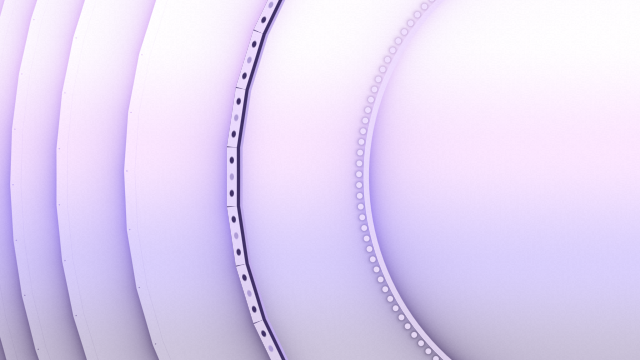
This background is drawn by a Shadertoy shader. Its source:

```glsl
// Nested pale lilac shells with a perforated segmented hoop and a beaded inner ring.

// Each shell: left edge x, apothem, facet angle, facet phase (outermost first)
const int SHELL_COUNT = 6;
const vec4 SHELLS[SHELL_COUNT] = vec4[SHELL_COUNT](
    vec4(-0.056, 1.780, 0.090, 0.000),
    vec4( 0.030, 1.674, 0.0927, 0.033),
    vec4( 0.157, 1.560, 0.1003, 0.000),
    vec4( 0.347, 1.400, 0.117, 0.070),
    vec4( 0.630, 1.118, 0.149, 0.000),
    vec4( 1.009, 0.694, 0.0426, 0.010));
const int HOOP = 4;
const int BEADED = 5;
const float CENTER_Y = 0.509;

const float HOOP_WIDTH = 0.028;
const float GAP_END = 0.037;
const float LINER_END = 0.044;
const float HOLE_SPACING = 0.046;
const vec2  HOLE_SIZE = vec2(0.0058, 0.0092);
const float BEAD_RADIUS = 0.0082;
const float BEAD_OFFSET = 0.0118;
const float RIM_WIDTH = 0.016;
const float GRAIN = 0.012;

const vec3 WHITE = vec3(1.0, 0.995, 1.0);
const vec3 PINK = vec3(0.985, 0.905, 1.0);
const vec3 LAVENDER = vec3(0.855, 0.815, 0.99);
const vec3 GREY = vec3(0.81, 0.78, 0.87);
const vec3 SHADE_TOP = vec3(0.87, 0.72, 0.97);
const vec3 SHADE_MID = vec3(0.62, 0.53, 0.92);
const vec3 SHADE_LOW = vec3(0.42, 0.36, 0.53);
const vec3 DARK = vec3(0.25, 0.19, 0.40);
const vec3 METAL = vec3(0.95, 0.90, 1.0);
const vec3 LINER = vec3(0.76, 0.68, 0.93);

float hash(vec2 p) {
    return fract(sin(dot(p, vec2(127.1, 311.7))) * 43758.55);
}

// Coverage of the region where d is negative
float fill(float d, float px) {
    return smoothstep(0.75 * px, -0.75 * px, d);
}

// Light on the surfaces by height
vec3 surface(float y) {
    vec3 c = mix(GREY, LAVENDER, smoothstep(0.0, 0.27, y));
    c = mix(c, PINK, smoothstep(0.25, 0.59, y));
    return mix(c, WHITE, smoothstep(0.58, 0.90, y));
}

// Tint of the shaded areas by height
vec3 shade(float y) {
    vec3 c = mix(SHADE_LOW, SHADE_MID, smoothstep(0.0, 0.42, y));
    return mix(c, SHADE_TOP, smoothstep(0.42, 0.85, y));
}

// x: distance outward from the facet, y: distance along it
vec2 facetCoords(vec2 p, vec4 shell) {
    vec2 d = p - vec2(shell.x + shell.y, CENTER_Y);
    float a = atan(d.y, -d.x) - shell.w;
    a = mod(a + 0.5 * shell.z, shell.z) - 0.5 * shell.z;
    return length(d) * vec2(cos(a), sin(a)) - vec2(shell.y, 0.0);
}

// Perforated band, dark gap and inner liner
vec3 drawHoop(vec3 col, vec2 q, vec4 shell, vec3 tint, float px) {
    float depth = -q.x;
    col = mix(col, tint, 0.30 * exp(-max(depth - LINER_END, 0.0) / 0.035));
    col = mix(col, LINER, fill(max(depth - LINER_END, q.x), px));
    col = mix(col, DARK, fill(max(depth - GAP_END, q.x), px));
    float band = fill(max(depth - HOOP_WIDTH, q.x), px);
    col = mix(col, METAL * mix(tint, vec3(1.0), 0.85), band);
    float joint = abs(abs(q.y) - 0.5 * shell.z * shell.y) - 0.0015;
    col = mix(col, DARK, 0.75 * band * fill(joint, px));
    float hole = clamp(round(q.y / HOLE_SPACING), -1.0, 1.0);
    vec2 h = vec2(depth - 0.5 * HOOP_WIDTH, q.y - hole * HOLE_SPACING);
    float d = (length(h / HOLE_SIZE) - 1.0) * HOLE_SIZE.x;
    return mix(col, mix(LINER * 0.9, DARK, abs(hole)), fill(d, px));
}

// Smooth rim and the soft shade on the disc inside it
vec3 drawRim(vec3 col, vec2 q, vec3 tint, float y, float px) {
    float depth = max(-q.x - RIM_WIDTH, 0.0);
    float amount = 0.55 * exp(-depth / 0.022) + 0.35 * exp(-depth / 0.10);
    col = mix(col, tint, amount * (1.0 - 0.55 * smoothstep(0.5, 1.0, y)));
    float rim = fill(max(-q.x - RIM_WIDTH, q.x), px);
    return mix(col, METAL * mix(tint, vec3(1.0), 0.85), rim);
}

void mainImage(out vec4 fragColor, in vec2 fragCoord) {
    float px = 1.0 / iResolution.y;
    vec2 p = fragCoord * px;
    vec3 base = surface(p.y);
    vec3 tint = shade(p.y);
    vec3 col = base;

    // Paint shells from the back to the front
    for (int i = 0; i < SHELL_COUNT; i++) {
        vec4 shell = SHELLS[i];
        vec2 q = facetCoords(p, shell);
        float away = max(q.x, 0.0);
        float shadow = 0.42 * exp(-away / 0.018) + 0.46 * exp(-away / 0.075);
        col = mix(col, tint, shadow * (i == BEADED ? 0.65 : 1.0));

        vec3 inside = base;
        if (i < HOOP) {
            float seam = fill(abs(q.x + 0.030) - 0.0008, px);
            inside = mix(inside, tint, 0.10 * seam);
            vec2 bolt = vec2(q.x + 0.008, abs(q.y) - 0.5 * shell.z * shell.y);
            inside = mix(inside, tint, 0.7 * fill(length(bolt) - 0.0018, px));
        }
        if (i == HOOP) inside = drawHoop(inside, q, shell, tint, px);
        if (i == BEADED) {
            inside = drawRim(inside, q, tint, p.y, px);
            float bead = length(q - vec2(BEAD_OFFSET, 0.0)) - BEAD_RADIUS;
            col = mix(col, tint * 0.8, 0.55 * exp(-max(bead, 0.0) / 0.004));
            col = mix(col, METAL * mix(tint, vec3(1.0), 0.9), fill(bead, px));
        }
        col = mix(col, inside, fill(q.x, px));
    }

    // Fine grain
    col += GRAIN * (hash(floor(p * 288.0)) - 0.5);
    fragColor = vec4(clamp(col, 0.0, 1.0), 1.0);
}
```
